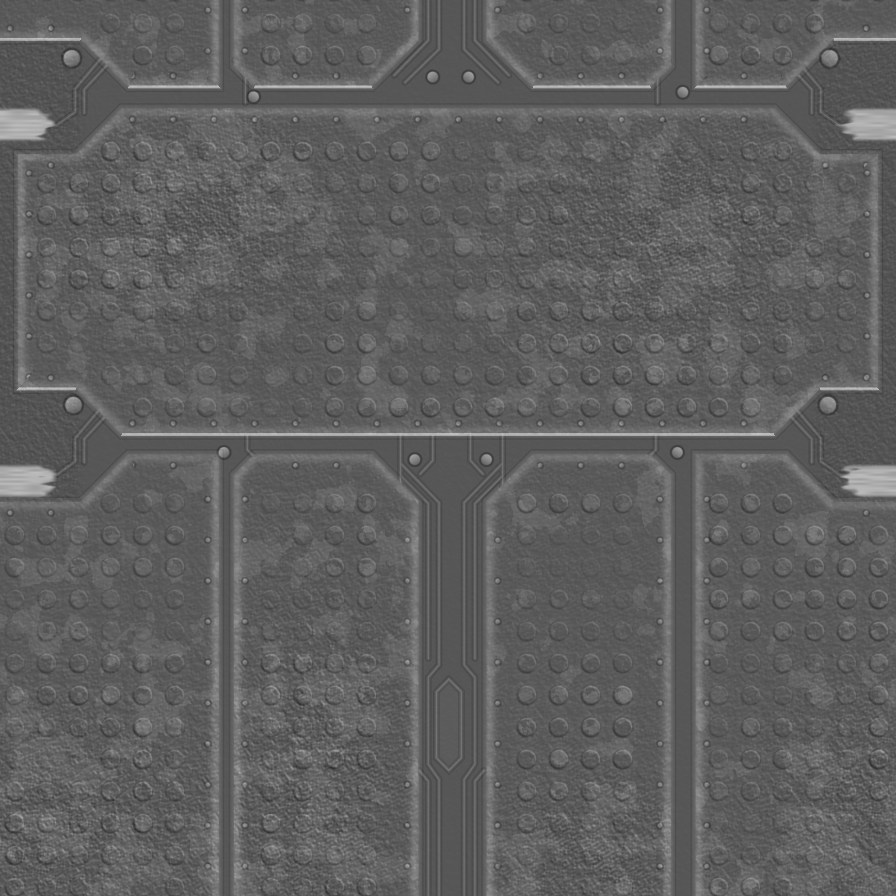
A WebGL 1 fragment shader for this texture map:

```glsl
precision highp float;
// Worn grey armour plating: a wide notched plate over four column plates, with
// studs, rivets, conduits and bolts. Plates are distance functions; studs and
// grain form a height field embossed by a fixed light.
uniform vec2 u_resolution;

const vec2 LIGHT = vec2(-0.5, 0.85);
const float STUD_FREQ = 0.28;

float hash(vec2 p) { return fract(sin(dot(p, vec2(127.1, 311.7))) * 43758.5453); }

float noise(vec2 p) {
  vec2 i = floor(p), f = fract(p);
  f = f * f * (3.0 - 2.0 * f);
  return mix(mix(hash(i), hash(i + vec2(1, 0)), f.x),
             mix(hash(i + vec2(0, 1)), hash(i + vec2(1, 1)), f.x), f.y);
}

float fbm(vec2 p) {
  float sum = 0.0, amp = 0.5;
  for (int i = 0; i < 5; i++) {
    sum += amp * noise(p);
    p = mat2(1.6, 1.2, -1.2, 1.6) * p + 7.1;
    amp *= 0.5;
  }
  return sum;
}

float disc(float d, float r, float soft) { return 1.0 - smoothstep(r - soft, r + soft, d); }
float bell(float x) { return exp(-x * x); }

// Coordinates are percent of the canvas, y pointing down; the plates wrap.
vec2 wrap(vec2 v) { return mod(v + 50.0, 100.0) - 50.0; }

float widePlate(vec2 p) {
  vec2 q = abs(p - vec2(50, 30.3));
  float notch = min(q.y - 13.1, (q.x + q.y - 54.6) * 0.707);
  return max(max(q.x - 48.0, q.y - 18.2), notch);
}

float outerColumn(vec2 p) {
  vec2 q = abs(wrap(p - vec2(1.04, 80.2)));
  float notch = min(q.y - 24.2, (q.y - q.x - 16.2) * 0.707);
  return max(max(q.x - 23.4, q.y - 29.5), notch);
}

float innerColumn(vec2 p) {
  float x = abs(p.x - 50.5) - 14.1;
  float y = abs(wrap(p - vec2(0, 80.2)).y);
  float cut = max(y - x - 34.6, y + x - 37.5) * 0.707;
  return max(max(abs(x) - 10.3, y - 29.5), cut);
}

float plates(vec2 p) { return min(widePlate(p), min(outerColumn(p), innerColumn(p))); }

float segment(vec2 p, vec2 a, vec2 b) {
  vec2 v = b - a;
  return length(p - a - v * clamp(dot(p - a, v) / dot(v, v), 0.0, 1.0));
}

// Adds a two-part line to distance d
float bend(float d, vec2 p, vec4 ab, vec2 c) {
  return min(d, min(segment(p, ab.xy, ab.zw), segment(p, ab.zw, c)));
}

float conduits(vec2 p) {
  // Mirrored channels
  vec2 m = vec2(abs(p.x - 50.4), p.y);
  float d = segment(m, vec2(5.7, 48.7), vec2(5.7, 54.6));
  d = bend(d, m, vec4(5.7, 51.7, 1.4, 56.1), vec2(1.4, 74.2));
  d = bend(d, m, vec4(1.4, 74.2, 2.6, 75.6), vec2(2.6, 85.3));
  d = bend(d, m, vec4(2.6, 85.3, 1.4, 87), vec2(1.4, 100));
  d = bend(d, m, vec4(5.7, 53.1, 2.6, 56.2), vec2(2.6, 73.5));
  d = bend(d, m, vec4(3.6, 86, 2.6, 87.2), vec2(2.6, 100));
  d = bend(d, m, vec4(2.1, 48.7, 2.1, 51.4), vec2(3.5, 52.9));
  d = bend(d, m, vec4(1.4, 0, 1.4, 5.5), vec2(5.2, 9.2));
  d = bend(d, m, vec4(2.6, 0, 2.6, 4.5), vec2(6.4, 8.4));
  d = bend(d, m, vec4(24.2, 6.7, 23, 8.5), vec2(23, 11.5));
  d = bend(d, m, vec4(22.8, 48.7, 22.8, 50.2), vec2(21.5, 51.5));
  // Corners
  vec2 c = vec2(min(p.x, 100.0 - p.x), p.y - 39.0 * step(25.0, p.y));
  d = bend(d, c, vec4(11.2, 6.6, 8.4, 9.9), vec2(8.4, 12.5));
  d = bend(d, c, vec4(8.4, 12.5, 6.3, 14), vec2(4, 14));
  return bend(d, c, vec4(12, 7.2, 9.4, 10), vec2(9.4, 12.6));
}

float bolt(vec2 v, float r) {
  float d = length(v);
  float tilt = 0.6 - 0.4 * dot(v, LIGHT) / r;
  return disc(d, r, 0.1) * 0.3 * tilt - 0.09 * disc(abs(d - r * 1.2), 0.12, 0.1);
}

vec2 studCell(vec2 p) { return (fract(p * STUD_FREQ + vec2(0.04, 0.77)) - 0.5) / STUD_FREQ; }

float relief(vec2 p, float grain, float stud) {
  vec2 q = mat2(0.8, 0.6, -0.6, 0.8) * p;
  float rough = noise(q * 4.2) * 0.6 + noise(q * 2.0) * 0.5;
  return rough * grain + stud * disc(length(studCell(p)), 1.0, 0.13);
}

float spot(vec2 p, vec4 s) { return bell(length((p - s.xy) / s.zw)); }

void main() {
  vec2 p = gl_FragCoord.xy / u_resolution * 100.0;
  p.y = 100.0 - p.y;
  float soft = max(0.08, 60.0 / u_resolution.y);
  float d = plates(p);
  vec2 e = vec2(0.1, 0);
  vec2 n = vec2(plates(p + e) - d, plates(p + e.yx) - d) / e.x;
  float inside = disc(d, 0.0, soft);
  float side = min(p.x, 100.0 - p.x);

  // Wear, grain and studs
  float wear = spot(p, vec4(22, 25, 16, 11)) + spot(p, vec4(75, 27, 17, 13))
    + spot(p, vec4(8, 92, 18, 13)) + spot(p, vec4(36, 88, 9, 20))
    + spot(p, vec4(66, 96, 12, 9)) + spot(p, vec4(95, 91, 9, 14));
  float patches = smoothstep(0.575, 0.595, fbm(p * 0.36) + 0.11 * wear - 0.03) * inside;
  float corner = disc(side, 9.0, 1.0);
  float grain = mix(0.02 + 0.1 * corner, 0.09 + 0.2 * min(wear, 1.0), inside);
  vec2 cell = studCell(p);
  float radius = length(cell);
  float stud = step(plates(p - cell), -2.2) * (0.03 + 0.15 * noise((p - cell) * 0.13));
  vec2 shift = LIGHT * 0.12;
  float emboss = relief(p + shift, grain, stud) - relief(p - shift, grain, stud);
  float tone = 0.338 + 0.006 * inside - 0.014 * corner * (1.0 - inside);
  tone += max(emboss, emboss * 0.6) + patches * 0.045;
  float flakes = smoothstep(0.5, 0.54, fbm(p * 0.8) + 0.08 * spot(p, vec4(48, 30, 9, 18)));
  tone += stud * (0.45 * flakes * disc(radius, 0.85, 0.15) + 0.12 * bell((radius - 1.4) / 0.35)
    - 0.3 * disc(abs(radius - 1.1), 0.07, 0.1));

  // Rims: soft band, dark groove, bright lower lip
  float scuff = 0.75 + 0.5 * noise(p * 1.7);
  tone += (0.075 + 0.035 * abs(n.x)) * scuff * bell((d + 0.35) / 0.55);
  tone += 0.025 * inside * exp(d * 0.7) - 0.045 * disc(abs(d - 0.5), 0.08, soft);
  tone += 0.3 * smoothstep(0.8, 1.0, n.y) * disc(abs(d), 0.16, soft);

  // Rivets along straight rims
  float along = abs(n.y) > 0.6 ? p.x : p.y;
  vec2 rivet = vec2(d + 1.25, (fract(along / 4.55 + 0.25) - 0.5) * 4.55);
  tone += bolt(rivet, 0.27) * 0.8 * step(0.9, max(abs(n.x), abs(n.y)));

  // Conduits and hexagonal cover
  vec2 h = abs(p - vec2(50.1, 80.9));
  float cover = max(h.x - 1.4, (h.x + h.y - 5.1) * 0.707);
  float pipe = min(conduits(p), abs(cover));
  tone += (1.0 - inside) * (0.1 * disc(pipe, 0.08, soft) - 0.05 * disc(abs(pipe - 0.3), 0.07, soft));
  tone += 0.02 * disc(cover, 0.0, soft);

  // Bolt heads
  vec2 m = vec2(abs(p.x - 50.3), p.y);
  tone += bolt(m - vec2(2, 8.6), 0.6) + bolt(m - vec2(4, 51.3), 0.6)
    + bolt(m - vec2(25.3, 50.5), 0.6) + bolt(m - vec2(42.3, 6.5), 0.9)
    + bolt(m - vec2(42.1, 45.2), 0.9) + bolt(p - vec2(28.3, 10.8), 0.6)
    + bolt(p - vec2(76.2, 10.3), 0.6);

  // Ragged side rails
  float railY = abs(p.y - (p.y > 30.0 ? 53.7 : 13.9));
  float ragged = side + railY * 0.7 + 1.8 * noise(p * vec2(0.7, 2.5));
  float rail = disc(ragged, 6.8, 0.6) * disc(railY, 1.7, 0.3);
  tone = mix(tone, 0.62 + 0.12 * noise(p * vec2(0.5, 4)), rail);

  gl_FragColor = vec4(vec3(tone), 1);
}
```
